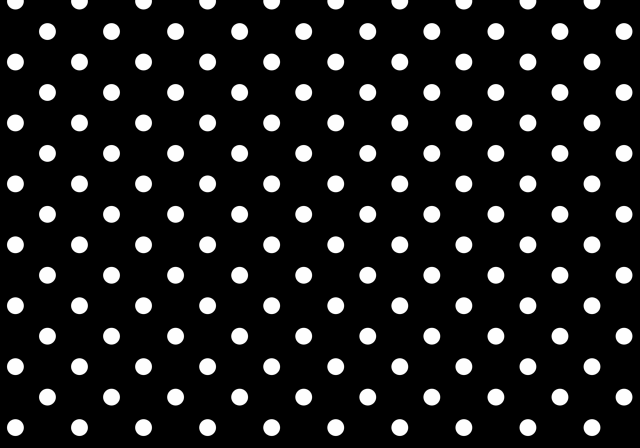
A Shadertoy shader for this pattern:

```glsl
// Staggered white polka dots on a black ground.

// Distance from p to the nearest point of a rectangular lattice.
float latticeDistance(vec2 p, vec2 pitch) {
    return length(p - pitch * round(p / pitch));
}

void mainImage(out vec4 fragColor, in vec2 fragCoord) {
    // Canvas width is one unit; the origin moves to a dot centre at lower left.
    vec2 p = fragCoord / iResolution.x - vec2(0.0241, 0.0319);
    vec2 pitch = vec2(0.1001, 0.0952);

    // Two interleaved lattices, half a pitch apart.
    float centreDistance = min(latticeDistance(p, pitch),
                               latticeDistance(p - 0.5 * pitch, pitch));

    // Disc with an edge about one pixel wide.
    float edge = 0.7 / iResolution.x;
    float dotMask = 1.0 - smoothstep(-edge, edge, centreDistance - 0.0131);

    fragColor = vec4(vec3(0.995 * dotMask), 1.0);
}
```
